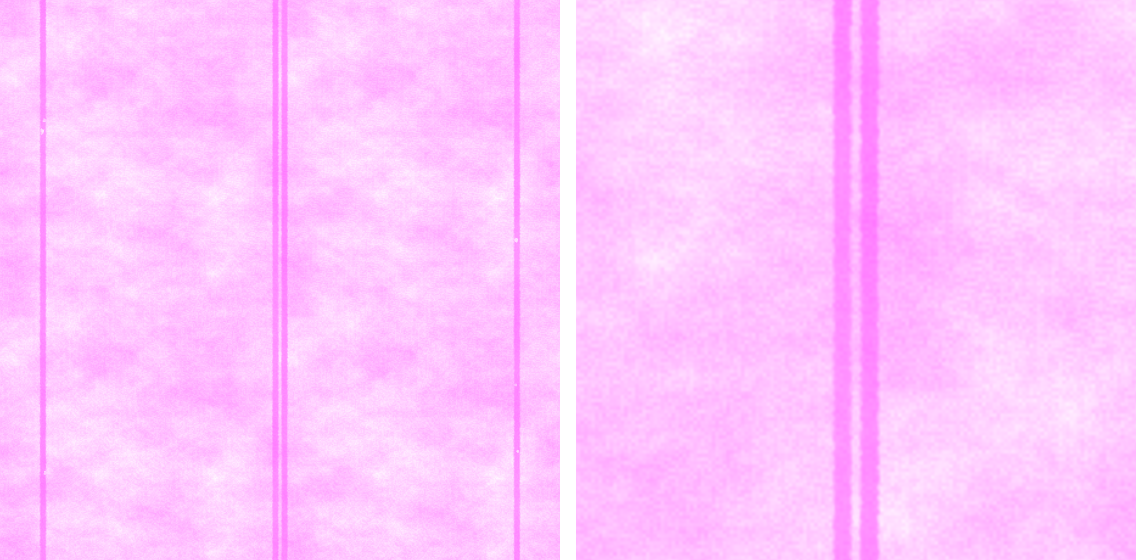
Left, the full canvas; right, a detail of the centre.
Write a Shadertoy shader that draws this pattern.

```glsl
const vec2  TILES        = vec2(2.0);        // cloud repeats across and down
const vec2  CLOUD_CELLS  = vec2(5.0, 7.0);   // coarsest noise cells per tile
const int   OCTAVES      = 6;
const float GAIN         = 0.72;
const float PAPER_GREEN  = 0.787;
const float CLOUD_DEPTH  = 0.43;
const float GRAIN_DEPTH  = 0.085;
const float GRAIN_CELLS  = 460.0;
const float LINE_GREEN   = 0.55;
const float LINE_DEPTH   = 0.12;
const float INNER_OFFSET = 0.0081;           // line centres, from the middle
const float OUTER_OFFSET = 0.4232;
const float HALF_WIDTH   = 0.0055;
const float EDGE_SOFT    = 0.0017;
const float EDGE_WOBBLE  = 0.0016;
const int   CHIPS        = 3;                // worn spots per outer line
const float CHIP_RADIUS  = 0.006;

float hash(vec2 p) {
    return fract(sin(dot(p, vec2(127.1, 311.7))) * 43758.5453);
}

// Value noise that wraps after the given number of cells
float tiledNoise(vec2 p, vec2 period) {
    vec2 cell = floor(p);
    vec2 f = p - cell;
    f = f * f * (3.0 - 2.0 * f);
    vec2 a = mod(cell, period);
    vec2 b = mod(cell + 1.0, period);
    return mix(mix(hash(a), hash(vec2(b.x, a.y)), f.x),
               mix(hash(vec2(a.x, b.y)), hash(b), f.x), f.y);
}

// Layered noise; each octave is shifted so that the lattices do not line up
float clouds(vec2 tileUv) {
    float sum = 0.0, total = 0.0, weight = 1.0;
    vec2 cells = CLOUD_CELLS;
    for (int i = 0; i < OCTAVES; i++) {
        vec2 shift = vec2(3.37, 5.61) * float(i);
        sum += weight * tiledNoise(tileUv * cells + shift, cells);
        total += weight;
        weight *= GAIN;
        cells *= 2.0;
    }
    return sum / total;
}

// Ragged worn spots at random heights along one line
float chips(vec2 uv, float centre, float seed) {
    float wear = 0.0;
    float ragged = tiledNoise(uv * 300.0, vec2(300.0));
    for (int i = 0; i < CHIPS; i++) {
        vec2 key = vec2(seed, float(i) + 3.0);
        float side = hash(key + 9.0) - 0.5;
        vec2 spot = vec2(centre + side * HALF_WIDTH * 1.6, hash(key));
        float radius = CHIP_RADIUS * mix(0.6, 1.2, hash(key + 5.0));
        float reach = 1.0 - length((uv - spot) * vec2(1.0, 0.8)) / radius;
        wear = max(wear, smoothstep(0.0, 0.35, reach - 0.6 * ragged));
    }
    return wear;
}

void mainImage(out vec4 fragColor, in vec2 fragCoord) {
    vec2 uv = fragCoord / iResolution.xy;
    float soft = max(EDGE_SOFT, 0.7 / iResolution.x);

    // Mottled paper
    float cloud = clouds(fract(uv * TILES)) - 0.5;
    float grain = tiledNoise(uv * GRAIN_CELLS, vec2(GRAIN_CELLS)) - 0.5;
    float green = PAPER_GREEN + CLOUD_DEPTH * cloud + GRAIN_DEPTH * grain;

    // Mirrored pairs of inner and outer lines
    for (int i = 0; i < 4; i++) {
        float seed = float(i) + 1.0;
        float side = i < 2 ? -1.0 : 1.0;
        bool outer = i % 2 == 0;
        float centre = 0.5 + side * (outer ? OUTER_OFFSET : INNER_OFFSET);

        float wobble = tiledNoise(uv * vec2(300.0, 340.0) + seed * 17.0, vec2(512.0)) - 0.5;
        float dist = abs(uv.x - centre) - HALF_WIDTH + EDGE_WOBBLE * wobble;
        float cover = 1.0 - smoothstep(-soft, soft, dist);
        if (outer) cover *= 1.0 - chips(uv, centre, seed);

        // Ink density drifts slowly along the line and thins at its edges
        float drift = tiledNoise(vec2(seed * 7.0, uv.y * 9.0), vec2(64.0)) - 0.5;
        float ink = LINE_GREEN + LINE_DEPTH * (0.5 * drift + cloud) + 0.6 * GRAIN_DEPTH * grain;
        ink += 0.05 * smoothstep(-0.5 * HALF_WIDTH, 0.0, dist);
        green = mix(green, ink, cover);
    }

    fragColor = vec4(1.0, clamp(green, 0.0, 1.0), 1.0, 1.0);
}
```
